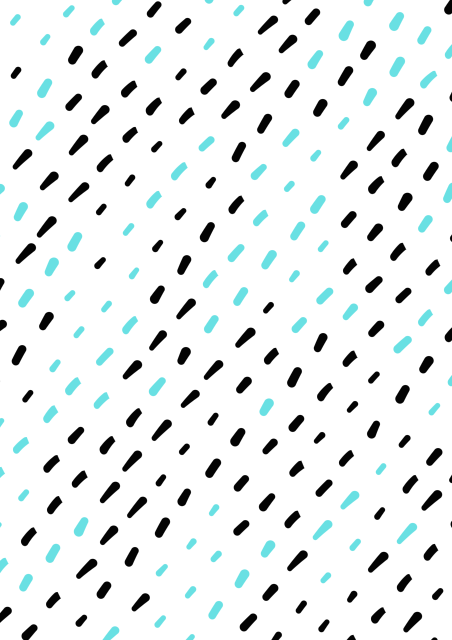
This pattern is drawn by a WebGL 2 fragment shader. Its source:

```glsl
#version 300 es
precision highp float;
// Hand-drawn slanted dashes in black and turquoise, falling in diagonal streams on white.

#define ALONG vec2(0.0417, 0.0478)    // step between dashes of one stream
#define ACROSS vec2(0.0430, -0.0255)  // step between neighbouring streams
#define JITTER 0.09                   // random offset, in lattice cells
#define RUN 3.0                       // dashes in a run of similar look
#define CYAN_SHARE 0.38
#define HALF_LENGTH 0.0160            // of an ordinary dash, in canvas heights
#define RADIUS 0.0061
#define SLANT 0.82                    // mean angle in radians
#define BEND 6.0
#define PAPER vec3(1.0)
#define INK vec3(0.012)
#define CYAN vec3(0.41, 0.88, 0.89)

uniform vec2 u_resolution;
out vec4 fragColor;

float hash(vec2 p) {
    return fract(sin(dot(p, vec2(127.1, 311.7))) * 43758.5453);
}

float signedHash(vec2 p) {
    return 2.0 * hash(p) - 1.0;
}

// Bent, tapered capsule lying along x; chiselled ones lose their upper cap.
float dashDistance(vec2 q, float halfLength, float radius, float taper, bool chiselled) {
    float core = halfLength - radius;
    float bend = chiselled ? BEND : 0.25 * BEND;
    q.y += bend * q.x * q.x;
    float reach = clamp(q.x, -core, core);
    float d = length(q - vec2(reach, 0.0)) - radius * (1.0 + taper * reach / core);
    if (chiselled) {
        d = max(d, dot(q, vec2(0.94, -0.34)) - core - 0.35 * radius);
    }
    return d;
}

// Distance to the dash of one lattice cell; its look is shared within a run.
float cellDash(vec2 p, vec2 cell, vec2 run, mat2 lattice) {
    vec2 jitter = JITTER * vec2(signedHash(cell + 3.7), signedHash(cell + 9.2));
    jitter.x += 0.14 * signedHash(vec2(cell.y, 5.3));
    vec2 q = p - lattice * (cell + 0.5 + jitter);

    float kind = hash(run + 21.4);
    float halfLength = HALF_LENGTH * (1.0 + 0.08 * signedHash(cell + 14.6));
    float radius = RADIUS * (1.0 + 0.07 * signedHash(cell + 17.9));
    float angle = SLANT + 0.08 * signedHash(cell + 31.1);
    float taper = 0.12 * signedHash(cell + 45.8);
    bool chiselled = false;

    if (kind < 0.20) {            // short and thin
        halfLength *= 0.68;
        radius *= 0.76;
        angle += 0.06;
    } else if (kind < 0.38) {     // long club, thick at the top
        halfLength *= 1.2;
        radius *= 0.92;
        taper = 0.24;
    } else if (kind < 0.58) {     // steep and stout
        radius *= 1.1;
        angle += 0.22;
    } else {                      // ordinary, often with a cut tip
        chiselled = hash(cell + 52.3) < 0.55;
    }

    float c = cos(angle), s = sin(angle);
    q = vec2(c * q.x + s * q.y, c * q.y - s * q.x);
    return dashDistance(q, halfLength, radius, taper, chiselled);
}

void main() {
    vec2 p = gl_FragCoord.xy / u_resolution.y;
    float softness = 0.7 / u_resolution.y;
    mat2 lattice = mat2(ALONG, ACROSS);
    vec2 home = floor(inverse(lattice) * p);
    vec3 color = PAPER;

    // Visit the surrounding cells, since dashes cross cell borders.
    for (int j = -1; j <= 1; j++) {
        for (int i = -1; i <= 1; i++) {
            vec2 cell = home + vec2(i, j);
            float runStart = floor(RUN * hash(vec2(cell.y, 8.1)));
            vec2 run = vec2(floor((cell.x + runStart) / RUN), cell.y);
            float d = cellDash(p, cell, run, lattice);

            // Runs mostly keep one colour, with a few strays.
            float pick = hash(cell + 61.7) < 0.75 ? hash(run + 73.5) : hash(cell + 88.2);
            vec3 paint = pick < CYAN_SHARE ? CYAN : INK;
            color = mix(color, paint, 1.0 - smoothstep(-softness, softness, d));
        }
    }
    fragColor = vec4(color, 1.0);
}
```
